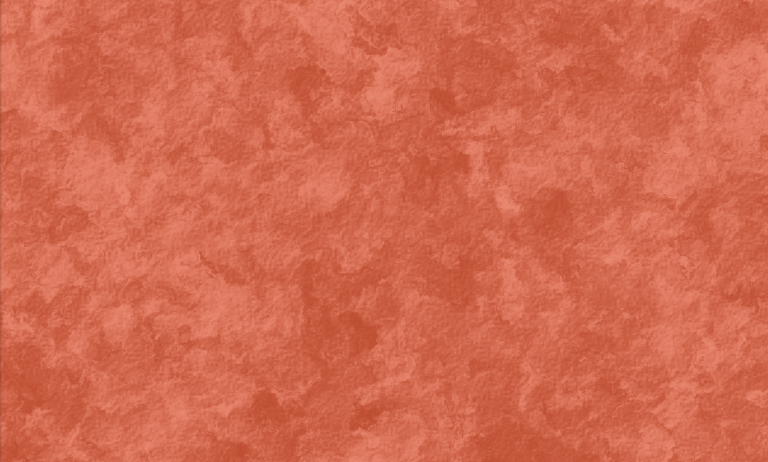
Give the GLSL for this texture, as a Shadertoy shader.

```glsl
#define DEEP_CLAY vec3(0.740, 0.300, 0.190)
#define PALE_CLAY vec3(0.920, 0.540, 0.445)
#define MEAN_TONE 0.42
#define DAB_SCALE 4.2
#define DAB_CONTRAST 0.56
#define CLOUD_CONTRAST 0.34
#define RAGGEDNESS 0.12
#define WISP_CONTRAST 0.62
#define FLECK_CONTRAST 0.17
#define GRAIN_SCALE 190.0
#define GRAIN_CONTRAST 0.24

vec2 hash2(vec2 p) {
    vec3 q = fract(p.xyx * vec3(0.1031, 0.1030, 0.0973));
    q += dot(q, q.yzx + 33.33);
    return fract((q.xx + q.yz) * q.zy);
}

mat2 rotation(float angle) {
    float c = cos(angle), s = sin(angle);
    return mat2(c, s, -s, c);
}

float valueNoise(vec2 p) {
    vec2 i = floor(p), f = fract(p);
    f = f * f * (3.0 - 2.0 * f);
    float low = mix(hash2(i).x, hash2(i + vec2(1, 0)).x, f.x);
    float high = mix(hash2(i + vec2(0, 1)).x, hash2(i + vec2(1, 1)).x, f.x);
    return mix(low, high, f.y);
}

float fbm(vec2 p) {
    float sum = 0.0, weight = 0.5;
    for (int i = 0; i < 5; i++) {
        sum += weight * valueNoise(p);
        p = rotation(0.65) * p * 2.03 + 17.3;
        weight *= 0.56;
    }
    return sum;
}

// Cellular trowel dabs: one crisp leading edge, a faded tail, bristle streaks
float trowelDabs(vec2 p, float seed) {
    vec2 cell = floor(p);
    float tone = 0.0;
    for (int y = -1; y <= 1; y++)
    for (int x = -1; x <= 1; x++) {
        vec2 id = cell + vec2(x, y);
        vec2 centre = hash2(id + seed);
        vec2 traits = hash2(id + seed + 71.7);
        vec2 q = rotation(traits.x * 6.2832) * (p - id - centre);
        float radius = 0.55 + 0.35 * fract(traits.x * 13.7);
        float d = length(q * vec2(1.0, 1.6));
        float bristle = valueNoise(vec2(q.x * 4.0, q.y * 21.0) + id * 7.0);
        float body = 1.0 - smoothstep(radius - 0.05, radius, d + 0.12 * bristle);
        float tail = smoothstep(-0.8, 0.7, q.x / radius + 0.6 * (bristle - 0.5));
        tone += (traits.y - 0.5) * body * tail * (0.5 + bristle);
    }
    return tone;
}

void mainImage(out vec4 fragColor, in vec2 fragCoord) {
    vec2 uv = fragCoord / iResolution.xy;
    vec2 p = fragCoord / iResolution.y + 20.0;

    // Tear the outlines of the dabs, coarsely and then finely
    vec2 tear = vec2(fbm(p * 9.0), fbm(p * 9.0 + 43.0)) - 0.55;
    vec2 fray = vec2(fbm(p * 38.0 + 5.0), fbm(p * 38.0 + 61.0)) - 0.55;
    vec2 torn = p + RAGGEDNESS * tear + 0.035 * fray;

    // Overlapping dabs from broad to small
    float dabs = 0.0, weight = 1.0, scale = DAB_SCALE;
    for (int i = 0; i < 4; i++) {
        dabs += weight * trowelDabs(torn * scale, float(i) * 19.0);
        torn = rotation(0.5) * torn + 0.01 * fray;
        scale *= 1.9;
        weight *= 0.92;
    }

    // Soft clouds and a gentle fall of light toward the lower right
    float cloud = fbm(torn * 6.0 + 9.0) - 0.53;
    float light = 0.09 * (0.5 - uv.x) + 0.07 * (uv.y - 0.5);
    float tone = MEAN_TONE + DAB_CONTRAST * dabs + CLOUD_CONTRAST * cloud + light;

    // Dry wisps show mostly where the glaze is pale
    vec2 w = rotation(-0.6) * (p + 0.06 * tear + 0.02 * fray);
    float wisp = fbm(w * vec2(22.0, 50.0)) - 0.53;
    tone += WISP_CONTRAST * wisp * smoothstep(0.1, 0.6, tone);

    // Small crisp flecks left by the trowel
    float fleck = fbm(w * vec2(34.0, 62.0) + 31.0);
    tone += FLECK_CONTRAST * (smoothstep(0.61, 0.67, fleck) - smoothstep(0.45, 0.39, fleck) * 0.0);

    // Fine embossed grain, lit from the upper left
    vec2 g = p * GRAIN_SCALE;
    float grain = valueNoise(g) - valueNoise(g + vec2(0.8, -0.8));
    tone += GRAIN_CONTRAST * grain;

    // Ease the extremes, then shade the narrow left border
    tone = 0.5 + 0.5 * tanh(2.0 * (tone - 0.5));
    vec3 color = mix(DEEP_CLAY, PALE_CLAY, tone);
    color *= mix(0.88, 1.0, smoothstep(0.0005, 0.003, uv.x));
    fragColor = vec4(color, 1.0);
}
```
